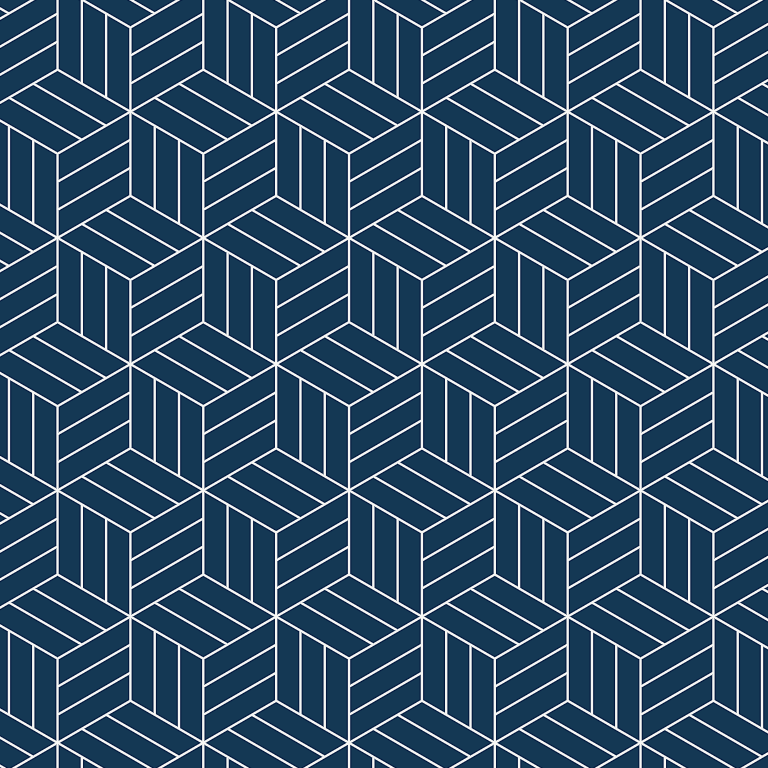
Reproduce this pattern procedurally as a WebGL 1 fragment shader.

```glsl
precision highp float;
// Isometric cubes on navy, each face split into three bands by fine white lines.

uniform vec2 u_resolution;

#define EDGE 0.10957                  // side of a cube face, canvas units
#define ORIGIN vec2(0.2647, 0.7998)   // front corner of one cube
#define BANDS 3.0                     // bands per face
#define LINE_WIDTH 0.0031
#define HALO_WIDTH 0.0015             // dark rim on each side of a line
#define NAVY vec3(0.08, 0.22, 0.33)
#define HALO vec3(0.00, 0.09, 0.24)
#define WHITE vec3(0.97, 0.97, 0.96)

const float SQRT3 = 1.7320508;
const float SIN120 = 0.8660254;

float cross2(vec2 a, vec2 b) {
  return a.x * b.y - a.y * b.x;
}

// Offset from the nearest cube centre on a hexagonal lattice of unit side.
vec2 hexCell(vec2 p) {
  vec2 period = vec2(SQRT3, 3.0);
  vec2 a = mod(p + 0.5 * period, period) - 0.5 * period;
  vec2 b = mod(p, period) - 0.5 * period;
  return dot(a, a) < dot(b, b) ? a : b;
}

// Distance to the nearest integer.
float gridDistance(float x) {
  return abs(fract(x + 0.5) - 0.5);
}

// Distance to the nearest face edge or band line, in face sides.
float cubeLines(vec2 q) {
  mat2 thirdTurn = mat2(-0.5, SIN120, -SIN120, -0.5);
  vec2 across = vec2(SIN120, 0.5);
  float d = 1.0;
  for (int face = 0; face < 3; face++) {
    vec2 along = thirdTurn * across;
    float s = cross2(q, along) / SIN120;
    float t = cross2(across, q) / SIN120;
    if (min(s, t) >= 0.0) {
      d = min(gridDistance(s * BANDS) / BANDS, gridDistance(t)) * SIN120;
    }
    across = along;
  }
  return d;
}

// Antialiased coverage of a stroke with the given half width.
float stroke(float d, float halfWidth, float pixel) {
  return clamp((halfWidth - d) / pixel + 0.5, 0.0, 1.0);
}

void main() {
  float pixel = 1.0 / u_resolution.y;
  vec2 uv = gl_FragCoord.xy * pixel;
  float d = cubeLines(hexCell((uv - ORIGIN) / EDGE)) * EDGE;

  float halfLine = 0.5 * LINE_WIDTH;
  vec3 color = mix(NAVY, HALO, stroke(d, halfLine + HALO_WIDTH, pixel));
  color = mix(color, WHITE, stroke(d, halfLine, pixel));
  gl_FragColor = vec4(color, 1.0);
}
```
